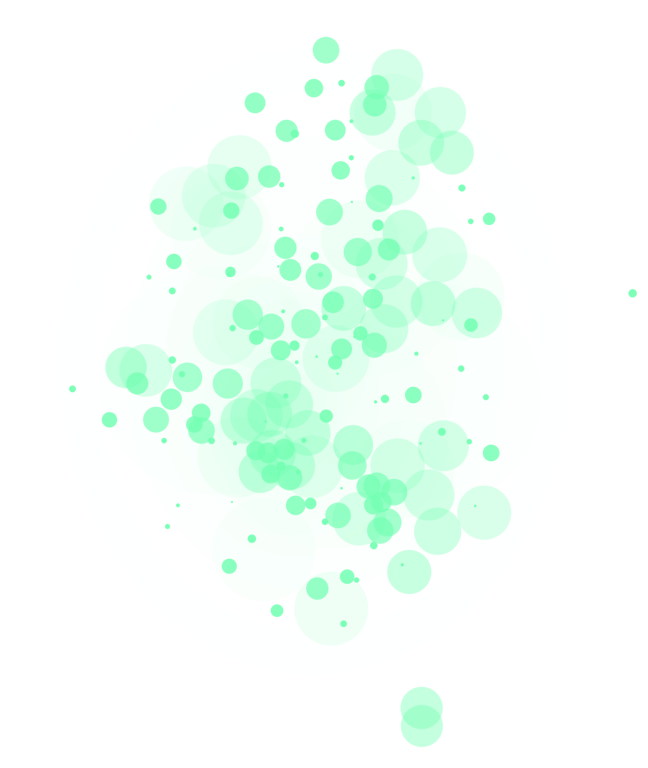
Write a Shadertoy shader that draws this background.

```glsl
const vec3 WHITE = vec3(1.0);
const vec3 MINT = vec3(0.45, 1.0, 0.70);
const float TURN = 6.28318;
const float GOLDEN_ANGLE = 2.39996;

float hash(float n) {
    return fract(sin(n * 127.1) * 43758.5453);
}

// Small discs are nearly solid, large ones fade to a veil
float discOpacity(float radius) {
    return 0.015 + 0.95 * exp(-pow(radius / 0.03, 1.8));
}

vec3 drawDisc(vec3 color, vec2 p, vec2 center, float radius, float pixel) {
    float coverage = 1.0 - smoothstep(-pixel, pixel, length(p - center) - radius);
    return mix(color, MINT, coverage * discOpacity(radius));
}

// Scatter discs over an ellipse; a higher falloff crowds its middle
vec3 scatter(vec3 color, vec2 p, float pixel, float seed, int count,
             vec2 center, vec2 extent, vec2 radii, float falloff) {
    for (int i = 0; i < count; i++) {
        float n = float(i);
        float id = seed * 31.7 + n;
        float angle = n * GOLDEN_ANGLE + TURN * hash(seed) + hash(id + 0.31);
        float reach = pow((n + hash(id + 0.57)) / float(count), falloff);
        vec2 place = center + extent * reach * vec2(cos(angle), sin(angle));
        float radius = mix(radii.x, radii.y, hash(id + 0.83));
        color = drawDisc(color, p, place, radius, pixel);
    }
    return color;
}

float glow(vec2 p, vec2 center, vec2 extent) {
    vec2 d = (p - center) / extent;
    return exp(-dot(d, d));
}

void mainImage(out vec4 fragColor, in vec2 fragCoord) {
    vec2 p = fragCoord / iResolution.y;
    float pixel = 0.8 / iResolution.y;
    vec2 middle = vec2(0.41, 0.53);

    // Soft haze
    vec3 color = mix(WHITE, MINT, 0.035 * glow(p, middle, vec2(0.22, 0.27)));
    color = mix(color, MINT, 0.07 * glow(p, vec2(0.37, 0.46), vec2(0.09, 0.11)));

    // Veils
    vec2 veil = vec2(0.040, 0.068);
    color = scatter(color, p, pixel, 1.0, 5, middle, vec2(0.15, 0.18), vec2(0.09, 0.16), 0.5);
    color = scatter(color, p, pixel, 2.0, 12, middle, vec2(0.25, 0.36), veil, 0.6);
    color = scatter(color, p, pixel, 3.0, 4, vec2(0.29, 0.68), vec2(0.03, 0.15), vec2(0.040, 0.044), 0.5);

    // Pale discs
    vec2 pale = vec2(0.026, 0.036);
    color = scatter(color, p, pixel, 4.0, 6, vec2(0.54, 0.84), vec2(0.08, 0.08), pale, 0.5);
    color = scatter(color, p, pixel, 5.0, 8, vec2(0.53, 0.62), vec2(0.11, 0.08), pale, 0.5);
    color = scatter(color, p, pixel, 6.0, 9, vec2(0.36, 0.44), vec2(0.045, 0.08), pale, 0.5);
    color = scatter(color, p, pixel, 7.0, 8, vec2(0.54, 0.36), vec2(0.11, 0.11), pale, 0.5);
    color = scatter(color, p, pixel, 8.0, 2, vec2(0.18, 0.518), vec2(0.025, 0.01), pale, 0.5);
    color = scatter(color, p, pixel, 9.0, 2, vec2(0.552, 0.073), vec2(0.025, 0.025), vec2(0.026, 0.028), 0.5);

    // Bright discs
    vec2 bright = vec2(0.012, 0.021);
    color = scatter(color, p, pixel, 10.0, 12, vec2(0.41, 0.82), vec2(0.13, 0.12), bright, 0.5);
    color = scatter(color, p, pixel, 11.0, 13, vec2(0.43, 0.61), vec2(0.11, 0.10), bright, 0.5);
    color = scatter(color, p, pixel, 12.0, 7, vec2(0.24, 0.48), vec2(0.08, 0.045), bright, 0.5);
    color = scatter(color, p, pixel, 13.0, 5, vec2(0.355, 0.40), vec2(0.03, 0.035), bright, 0.5);
    color = scatter(color, p, pixel, 14.0, 7, vec2(0.496, 0.34), vec2(0.022, 0.04), bright, 0.5);
    color = scatter(color, p, pixel, 15.0, 4, vec2(0.42, 0.32), vec2(0.06, 0.11), bright, 0.5);

    // Dots, dense inside and sparse outside
    color = scatter(color, p, pixel, 16.0, 46, middle, vec2(0.25, 0.37), vec2(0.001, 0.005), 0.7);
    color = scatter(color, p, pixel, 17.0, 26, middle, vec2(0.28, 0.36), vec2(0.005, 0.011), 0.7);
    color = scatter(color, p, pixel, 18.0, 5, vec2(0.43, 0.58), vec2(0.40, 0.27), vec2(0.003, 0.006), 0.3);

    fragColor = vec4(color, 1.0);
}
```
